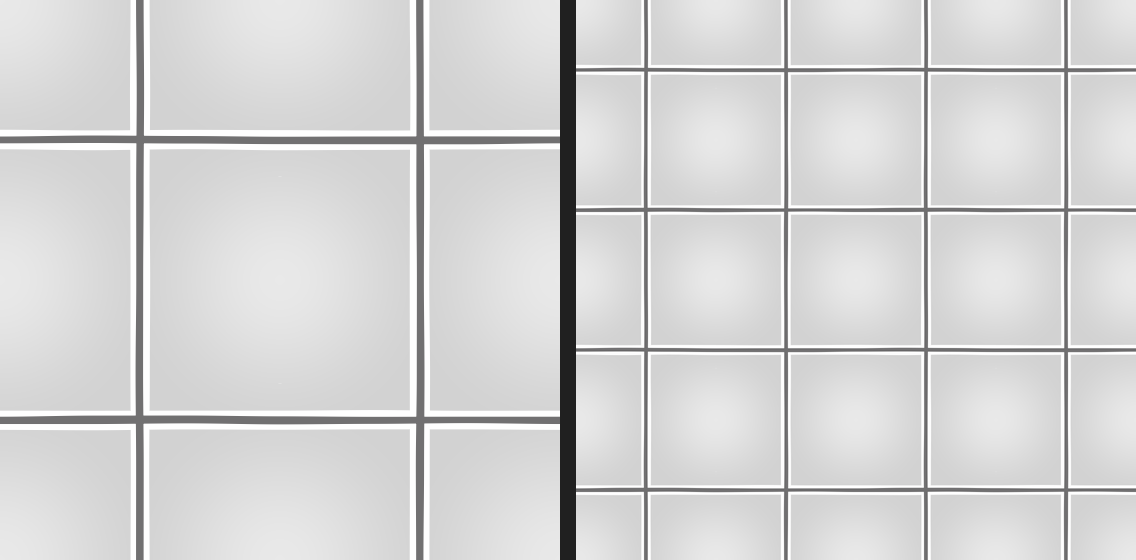
Left: one tile. Right: repeated 2 by 2.
Give the GLSL for this pattern, as a Shadertoy shader.

```glsl
// Square pale glazed tiles with white bevels, a soft central glow and uneven dark grout.

const float TILES = 2.0;          // repeats across and down
const float GROUT_HALF = 0.0067;  // grout centre line to tile rim
const float FACE_INSET = 0.0174;  // grout centre line to glazed face
const float WOBBLE_KNOTS = 6.0;   // noise knots along one canvas side

const vec3 GROUT = vec3(0.445, 0.440, 0.445);
const vec3 BEVEL = vec3(0.995);
const vec3 FACE_EDGE = vec3(0.824);
const vec3 FACE_GLOW = vec3(0.912);

// Integer hash to 0..1
float hash(uint a, uint b) {
    uint h = a * 1597334677u ^ (b + 1u) * 3812015801u;
    h = (h ^ (h >> 15u)) * 2246822519u;
    h ^= h >> 13u;
    return float(h & 65535u) / 65535.0;
}

// Smooth noise in -1..1 that wraps after the given number of knots
float wrapNoise(float x, float knots, float seed) {
    float knot = floor(x);
    uint id = uint(seed);
    float a = hash(uint(mod(knot, knots)), id);
    float b = hash(uint(mod(knot + 1.0, knots)), id);
    return mix(a, b, smoothstep(0.0, 1.0, x - knot)) * 2.0 - 1.0;
}

// Signed distance to a square whose four sides waver by a small amount
float waveringSquare(vec2 uv, vec2 cell, float inset, float radius, float amount, float seed) {
    vec2 local = uv - cell / TILES;
    vec2 side = mod(cell, TILES) * 2.0 + step(0.0, local) + seed;
    vec2 wobble = vec2(wrapNoise(uv.y * WOBBLE_KNOTS, WOBBLE_KNOTS, side.x),
                       wrapNoise(uv.x * WOBBLE_KNOTS, WOBBLE_KNOTS, side.y + 50.0));
    vec2 d = abs(local) - (0.5 / TILES - inset - radius) + wobble * amount;
    return length(max(d, 0.0)) + min(max(d.x, d.y), 0.0) - radius;
}

// Antialiased coverage of a signed distance
float coverage(float d, float pixel) {
    return clamp(0.5 - d / pixel, 0.0, 1.0);
}

// Radial glow of the glaze, with two faint flecks on one tile
vec3 glaze(vec2 local, vec2 cell) {
    vec3 color = mix(FACE_GLOW, FACE_EDGE, smoothstep(0.0, 0.285, length(local)));
    vec2 fleck = vec2(local.x, abs(local.y) - 0.185) / vec2(0.004, 0.0015);
    float marked = step(0.5, min(mod(cell.x, TILES), mod(cell.y, TILES)));
    return color + 0.035 * marked * (1.0 - smoothstep(0.4, 1.0, length(fleck)));
}

void mainImage(out vec4 fragColor, in vec2 fragCoord) {
    vec2 uv = fragCoord / iResolution.xy;
    float pixel = 1.0 / min(iResolution.x, iResolution.y);
    vec2 cell = floor(uv * TILES + 0.5);

    float rim = waveringSquare(uv, cell, GROUT_HALF, 0.0015, 0.0014, 3.0);
    float face = waveringSquare(uv, cell, FACE_INSET, 0.0003, 0.0010, 20.0);

    // Layers from grout up to glaze
    vec3 color = GROUT;
    color = mix(color, BEVEL, coverage(rim, pixel));
    color = mix(color, glaze(uv - cell / TILES, cell), coverage(face, pixel));
    fragColor = vec4(color, 1.0);
}
```
